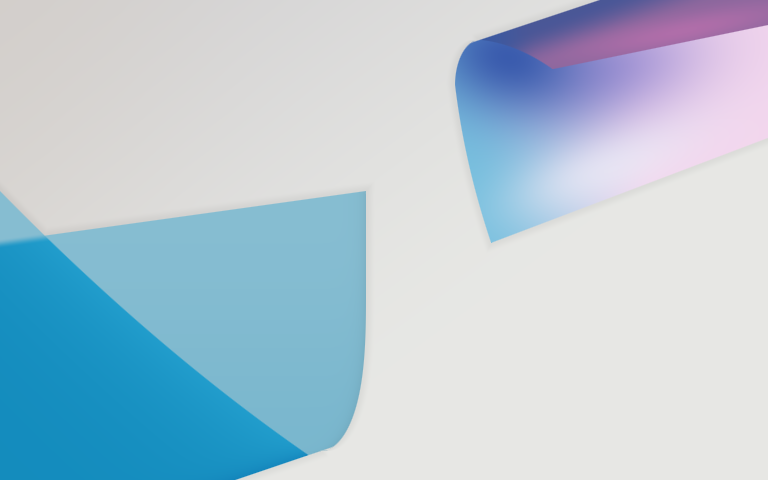
Write a WebGL 2 fragment shader that draws this background.

```glsl
#version 300 es
precision highp float;
// Two curled translucent sheets, one blue and one iridescent, over pale grey.
// Each sheet is an intersection of signed edges (positive inside), filled
// with smooth edges and coloured by broad gradients and soft glows.
uniform vec2 u_resolution;
out vec4 fragColor;

// Antialiased coverage of a signed edge value.
float fill(float d) {
  return clamp(0.5 + d / max(fwidth(d), 1e-5), 0.0, 1.0);
}

// Height of p above the line through a with the given slope.
float above(vec2 p, vec2 a, float slope) {
  return (p.y - a.y - slope * (p.x - a.x)) / sqrt(1.0 + slope * slope);
}

// Rounded bend: 0 at t = 0, rising steeply to 1 at t = 1.
float bend(float t, float power) {
  return 1.0 - sqrt(1.0 - pow(clamp(t, 0.0, 1.0), power));
}

// Soft elliptical glow, tilted by an angle.
float glow(vec2 p, vec2 centre, vec2 radius, float angle) {
  float c = cos(angle), s = sin(angle);
  vec2 q = p - centre;
  q = vec2(c * q.x + s * q.y, c * q.y - s * q.x) / radius;
  return exp(-dot(q, q));
}

vec3 backdrop(vec2 p) {
  vec3 warmGrey = vec3(0.825, 0.808, 0.795);
  vec3 coolGrey = vec3(0.82, 0.815, 0.82);
  vec3 paper = vec3(0.905, 0.907, 0.895);
  vec3 top = mix(warmGrey, coolGrey, smoothstep(0.0, 0.7, p.x));
  float light = smoothstep(-0.25, 0.95, 0.55 * p.x + 0.75 * (1.0 - p.y) - 0.15);
  return mix(top, paper, light);
}

// Thin contact shade just outside a sheet.
vec3 shade(vec3 col, float d) {
  return col * (1.0 - 0.05 * smoothstep(-0.02, 0.0, d));
}

vec3 blueSheet(vec3 col, vec2 p) {
  float rim = 0.7625 - 0.0955 * bend((0.4 - p.y) / 0.34, 3.0) - p.x;
  float base = above(p, vec2(0.667, 0.06), 0.34);
  float top = -above(p, vec2(0.1, 0.51), 0.139);
  float fold = (0.602 - 1.02 * p.x + 0.255 * p.x * p.x - p.y) * 0.74;
  float back = min(min(rim, base), top);
  float front = min(fold, base);

  // Single layer
  vec3 pale = mix(vec3(0.475, 0.715, 0.805), vec3(0.525, 0.74, 0.82),
                  smoothstep(0.0, 0.55, p.y));
  pale *= 1.0 - 0.06 * exp(-max(rim, 0.0) / 0.012);
  // Overlapping layers
  vec3 deep = mix(vec3(0.075, 0.545, 0.74), vec3(0.13, 0.615, 0.80),
                  exp(-max(fold, 0.0) / 0.13));
  deep = mix(deep, vec3(0.06, 0.48, 0.71), 0.6 * exp(-max(base, 0.0) / 0.018));

  float single = max(fill(back), fill(front));
  float overlap = fill(front) * fill(base) * smoothstep(-0.006, 0.014, top);
  col = shade(col, max(back, front));
  return mix(mix(col, pale, single), deep, overlap);
}

vec3 outerColour(vec2 p) {
  vec3 cyan = vec3(0.47, 0.75, 0.87);
  vec3 blush = vec3(0.95, 0.84, 0.93);
  vec3 col = mix(cyan, blush, smoothstep(0.98, 1.38, p.x + 0.12 * (p.y - 0.6)));
  col = mix(col, vec3(0.93, 0.93, 0.97),
            0.75 * glow(p, vec2(1.27, 0.66), vec2(0.20, 0.07), 0.4));
  col = mix(col, vec3(0.62, 0.56, 0.83),
            0.85 * glow(p, vec2(1.27, 0.86), vec2(0.20, 0.11), 0.2));
  col = mix(col, vec3(0.21, 0.34, 0.67),
            0.95 * glow(p, vec2(1.06, 0.88), vec2(0.17, 0.115), -0.25));
  return col;
}

vec3 flapColour(vec2 p, float depth) {
  vec3 indigo = vec3(0.29, 0.34, 0.59);
  vec3 plum = vec3(0.53, 0.40, 0.61);
  vec3 pink = vec3(0.74, 0.44, 0.68);
  vec3 col = mix(indigo, plum, smoothstep(0.01, 0.09, depth + 0.05 * (p.x - 1.2)));
  col = mix(col, pink, 0.75 * glow(p, vec2(1.42, 0.935), vec2(0.24, 0.035), 0.2));
  return mix(vec3(0.23, 0.35, 0.63), col, smoothstep(1.0, 1.12, p.x));
}

vec3 iridescentSheet(vec3 col, vec2 p) {
  float drop = max(0.823 - p.y, 0.0);
  float leftEdge = 0.948 + 0.12 * drop + 0.33 * drop * drop
                 + 0.052 * bend((p.y - 0.823) / 0.094, 2.0);
  float left = p.x - leftEdge;
  float base = above(p, vec2(1.023, 0.494), 0.379);
  float top = -above(p, vec2(1.0, 0.917), 0.333);
  float sheet = min(min(left, base), top);

  // The curled flap lies above a curve and a straight edge meeting at a corner
  float u = p.x - 1.0;
  float curl = p.y - (0.917 - 0.1 * u - 2.0 * u * u);
  float straight = above(p, vec2(1.152, 0.856), 0.205);
  float flap = min(curl, straight);

  vec3 body = mix(outerColour(p), flapColour(p, top), fill(flap));
  return mix(shade(col, sheet), body, fill(sheet));
}

void main() {
  vec2 p = gl_FragCoord.xy / u_resolution * vec2(1.6, 1.0);
  vec3 col = backdrop(p);
  col = blueSheet(col, p);
  col = iridescentSheet(col, p);
  fragColor = vec4(col, 1.0);
}
```
